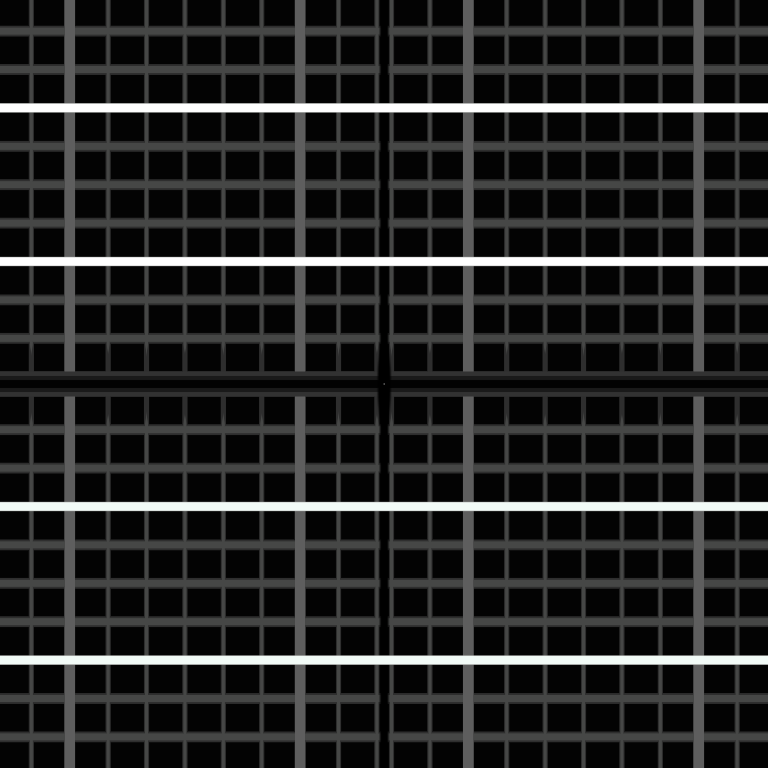
This pattern is drawn by a WebGL 2 fragment shader. Its source:

```glsl
#version 300 es
precision highp float;

uniform vec2 u_resolution;
out vec4 fragColor;

const float PITCH = 0.05;          // spacing of the grid
const float FIRST_LINE = 0.0095;   // first line, measured from the axes
const float UNIT = 1.0 / 768.0;    // small unit for line widths

const vec3 CELL = vec3(0.012);
const vec3 EDGE = vec3(0.18);
const vec3 CORE = vec3(0.275, 0.28, 0.275);
const vec3 BAR = vec3(0.37);
const vec3 RIM = vec3(0.71, 0.72, 0.71);
const vec3 WHITE_UPPER = vec3(1.0);
const vec3 WHITE_LOWER = vec3(0.95, 0.985, 0.97);

// Smooth coverage of a stripe around distance zero
float stripe(float dist, float halfWidth, float blur) {
    return 1.0 - smoothstep(halfWidth - blur, halfWidth + blur, abs(dist));
}

// Index of the nearest line, counted outwards from the axis
float lineIndex(float p) {
    return floor((p - FIRST_LINE) / PITCH + 0.5);
}

float lineDistance(float p, float index) {
    return p - FIRST_LINE - index * PITCH;
}

// 1.0 when the index falls on the given step of a cycle
float everyNth(float index, float cycle, float phase) {
    return 1.0 - step(0.5, abs(mod(index, cycle) - phase));
}

// Lighter core inside a darker edge
vec3 edgedLine(float dist, float outer, float inner, float blur) {
    vec3 shade = mix(CELL, EDGE, stripe(dist, outer, blur));
    return mix(shade, CORE, stripe(dist, inner, blur));
}

vec3 verticalLines(vec2 p, float blur) {
    float index = lineIndex(p.x);
    float dist = lineDistance(p.x, index);
    // Cores narrow to a point near the horizontal seam
    float taper = smoothstep(24.0 * UNIT, 42.0 * UNIT, p.y);
    float inner = mix(-blur, 1.5 * UNIT, taper);
    vec3 thin = edgedLine(dist, 2.6 * UNIT, inner, blur);
    vec3 thick = mix(CELL, BAR, stripe(dist, 5.4 * UNIT, blur));
    return mix(thin, thick, everyNth(index, 6.0, 2.0));
}

vec3 horizontalLines(float y, float blur) {
    float index = lineIndex(y);
    float dist = lineDistance(y, index);
    vec3 grey = edgedLine(dist, 5.4 * UNIT, 3.5 * UNIT, blur);
    return mix(grey, CELL, everyNth(index, 4.0, 3.0));
}

// Stepped dark groove along the horizontal axis
vec3 groove(vec3 base, float y, float blur) {
    vec3 shade = mix(base, vec3(0.195), stripe(y, 12.5 * UNIT, blur));
    shade = mix(shade, vec3(0.10), stripe(y, 8.0 * UNIT, blur));
    return mix(shade, vec3(0.008), stripe(y, 4.0 * UNIT, blur));
}

// Dark column along the vertical axis, widening at the crossing
float columnLight(vec2 p) {
    float flare = 1.0 - smoothstep(8.0 * UNIT, 44.0 * UNIT, p.y);
    float start = mix(2.4, 4.6, flare) * UNIT;
    return smoothstep(start, start + 3.6 * UNIT, p.x);
}

vec3 whiteLines(vec3 base, float y, vec3 white, float blur) {
    float index = lineIndex(y);
    float dist = lineDistance(y, index);
    float chosen = everyNth(index, 4.0, 3.0);
    vec3 shade = mix(base, RIM, chosen * stripe(dist, 4.7 * UNIT, blur));
    return mix(shade, white, chosen * stripe(dist, 4.1 * UNIT, blur));
}

void main() {
    vec2 uv = gl_FragCoord.xy / u_resolution;
    float blur = 0.6 / min(u_resolution.x, u_resolution.y);
    vec2 p = abs(uv - vec2(0.5003, 0.5));

    // Grid
    vec3 color = max(verticalLines(p, blur), horizontalLines(p.y, blur));

    // Seams
    color = groove(color, p.y, blur);
    color *= columnLight(p);

    // Bright stripes
    vec3 white = mix(WHITE_LOWER, WHITE_UPPER, step(0.5, uv.y));
    color = whiteLines(color, p.y, white, blur);

    // Tiny glint at the crossing
    color = mix(color, BAR, stripe(length(p), 0.8 * UNIT, blur));

    fragColor = vec4(color, 1.0);
}
```
